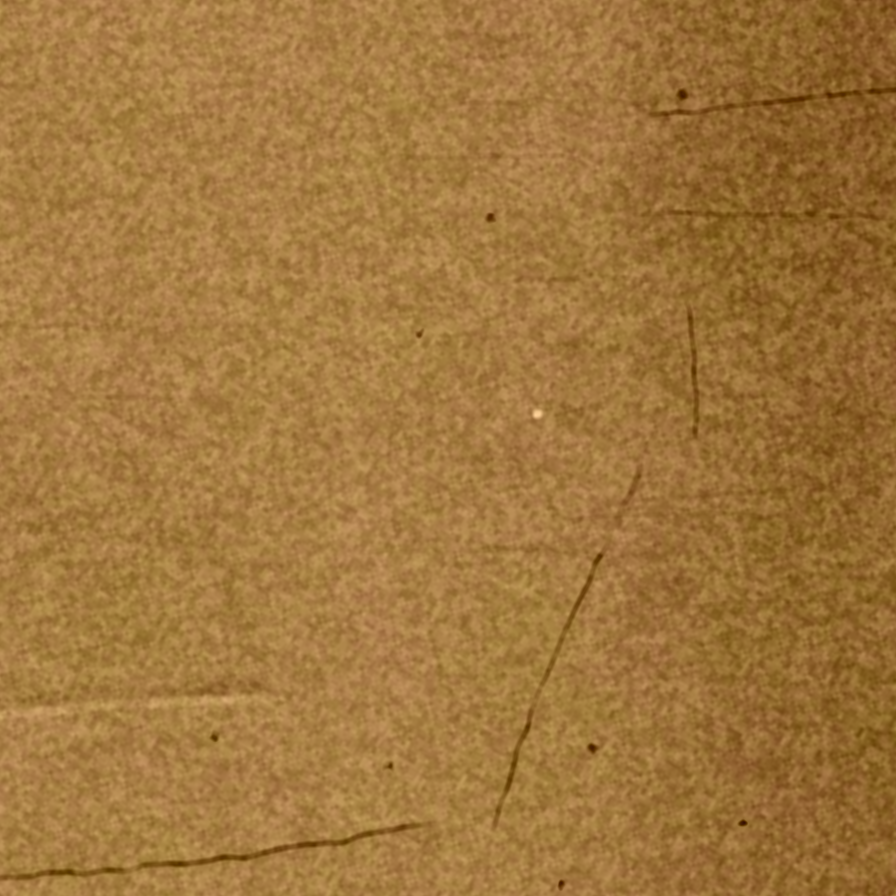
Reproduce this texture procedurally as a three.js fragment shader.

```glsl
varying vec2 vUv;

const vec3 TAN = vec3(0.632, 0.466, 0.242);
const vec3 TONE_AXIS = vec3(1.0, 1.0, 0.95);
const vec3 PINK_AXIS = vec3(0.55, -0.25, 0.9);

float hash(vec2 p) {
  vec3 q = fract(vec3(p.xyx) * 0.1031);
  q += dot(q, q.yzx + 33.33);
  return fract((q.x + q.y) * q.z);
}

vec2 hash2(float n, float seed) {
  return vec2(hash(vec2(n, seed)), hash(vec2(n + 17.0, seed + 5.0)));
}

float noise(vec2 p) {
  vec2 cell = floor(p);
  vec2 f = fract(p);
  f = f * f * (3.0 - 2.0 * f);
  float low = mix(hash(cell), hash(cell + vec2(1.0, 0.0)), f.x);
  float high = mix(hash(cell + vec2(0.0, 1.0)), hash(cell + 1.0), f.x);
  return mix(low, high, f.y);
}

// Fractal noise centred on zero
float fbm(vec2 p) {
  mat2 turn = mat2(0.8, 0.6, -0.6, 0.8);
  float sum = 0.0;
  float gain = 0.5;
  for (int i = 0; i < 4; i++) {
    sum += gain * (noise(p) - 0.5);
    p = turn * p * 2.03 + 19.0;
    gain *= 0.5;
  }
  return sum;
}

// Bowed, slightly ragged line with fading ends
float crease(vec2 p, vec2 a, vec2 b, float bow, float width) {
  float len = length(b - a);
  vec2 dir = (b - a) / len;
  float t = dot(p - a, dir) / len;
  float off = dot(p - a, vec2(-dir.y, dir.x));
  vec2 along = vec2(t * len * 45.0, (a.x + a.y) * 70.0 + 90.0);
  off -= bow * 4.0 * t * (1.0 - t) + (noise(along) - 0.5) * 0.006;
  float ends = smoothstep(0.0, 0.1, t) * (1.0 - smoothstep(0.88, 1.0, t));
  float worn = 0.35 + 0.65 * noise(along * 1.3 + 40.0);
  return (1.0 - smoothstep(width * 0.15, width, abs(off))) * ends * worn;
}

float spot(vec2 p, vec2 center, float inner, float outer) {
  return 1.0 - smoothstep(inner, outer, length(p - center));
}

// Broad shading, darker towards the right
float shading(vec2 p) {
  float blotch = fbm(p * 5.0 + 3.0);
  float dark = smoothstep(0.54, 1.0, p.x + blotch * 0.3);
  float ragged = p.x + fbm(p * 14.0 + 8.0) * 0.09;
  float patchTone = smoothstep(0.675, 0.72, ragged) * smoothstep(0.6, 0.76, p.y);
  return 0.028 - 0.105 * dark - 0.03 * patchTone + 0.06 * blotch;
}

// Fine crumbly grain, harsher where the surface is dark
float grain(vec2 p, float harshness) {
  vec2 q = mat2(0.86, 0.5, -0.5, 0.86) * p;
  float fine = noise(q * 150.0) - 0.5;
  float finer = noise(q.yx * 245.0 + 31.0) - 0.5;
  float streak = noise(p * vec2(22.0, 95.0) + 7.0) - 0.5;
  return (fine * 0.14 + finer * 0.09) * harshness + streak * 0.035;
}

// Faint horizontal wrinkles
float wrinkles(vec2 p) {
  float sum = 0.0;
  for (int i = 0; i < 9; i++) {
    vec2 r = hash2(float(i), 4.0);
    vec2 start = vec2(r.x * 1.1 - 0.2, 0.3 + 0.68 * fract(float(i) * 0.382 + r.y * 0.2));
    vec2 end = start + vec2(0.15 + 0.25 * r.y, 0.02 * (r.x - 0.5));
    sum += crease(p, start, end, 0.004, 0.005) * 0.06;
  }
  return sum;
}

// Long cracks and folds
float cracks(vec2 p) {
  float sum = crease(p, vec2(-0.06, 0.02), vec2(0.51, 0.088), -0.015, 0.0055) * 0.3;
  sum += crease(p, vec2(0.545, 0.06), vec2(0.69, 0.42), 0.01, 0.005) * 0.24;
  sum += crease(p, vec2(0.69, 0.41), vec2(0.74, 0.54), 0.004, 0.006) * 0.16;
  sum += crease(p, vec2(0.767, 0.67), vec2(0.776, 0.5), 0.003, 0.005) * 0.24;
  sum += crease(p, vec2(0.71, 0.868), vec2(1.05, 0.905), 0.002, 0.005) * 0.22;
  sum += crease(p, vec2(0.69, 0.76), vec2(1.06, 0.757), 0.002, 0.005) * 0.14;
  return sum;
}

// Small dark flecks and soft stains
float marks(vec2 p) {
  float sum = 0.0;
  vec2 rough = p + 0.005 * vec2(noise(p * 150.0), noise(p * 150.0 + 50.0));
  for (int i = 0; i < 8; i++) {
    vec2 r = hash2(float(i), 21.0);
    vec2 s = hash2(float(i), 63.0);
    sum += spot(rough, r, 0.001, 0.006 + 0.003 * s.x) * 0.3;
    vec2 stain = vec2(0.55 + 0.43 * s.x, s.y);
    sum += spot(rough, stain, 0.004, 0.018 + 0.018 * r.x) * 0.05;
  }
  return sum;
}

void main() {
  vec2 p = vUv;
  float shade = shading(p);
  float tone = shade + grain(p, 1.0 - shade * 1.5);
  tone -= wrinkles(p) + cracks(p) + marks(p);

  // Raised fold: pale ridge with a shadow above
  vec2 foldStart = vec2(-0.05, 0.197);
  vec2 foldEnd = vec2(0.33, 0.222);
  tone += crease(p, foldStart, foldEnd, 0.004, 0.009) * 0.13;
  tone -= crease(p - vec2(0.0, 0.012), foldStart, foldEnd, 0.004, 0.013) * 0.09;
  tone += spot(p, vec2(0.6, 0.538), 0.002, 0.008) * 0.28;

  // Mottled hue from ochre to dusty pink
  float pink = (noise(p * 75.0 + 11.0) - 0.5) * 0.045 + fbm(p * 7.0 + 25.0) * 0.06;
  vec3 color = TAN + TONE_AXIS * tone + PINK_AXIS * pink;
  gl_FragColor = vec4(clamp(color, 0.0, 1.0), 1.0);
}
```
